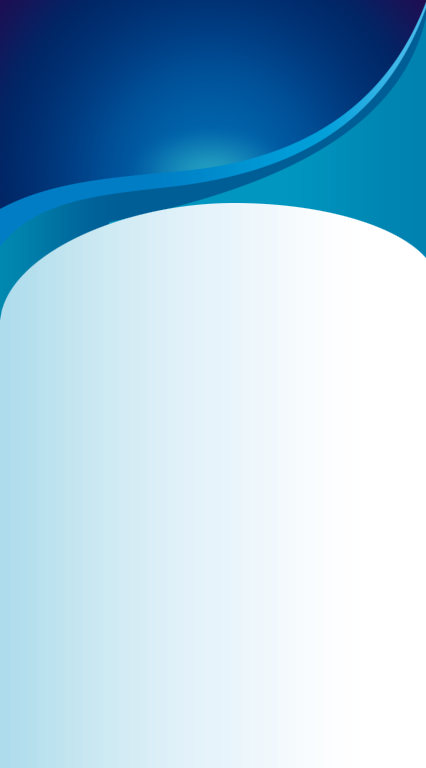
A Shadertoy shader for this background:

```glsl
// Abstract page background: a glowing navy header, two sweeping blue ribbons
// over teal, and a domed pale panel fading to white. Each edge is a cubic
// Bezier solved for height at x, then layers are painted back to front.

// Design grid: 428 wide, 768 tall, y pointing down from the top edge.
const vec2 GRID = vec2(428.0, 768.0);

vec2 bezier(vec2 a, vec2 b, vec2 c, vec2 d, float t) {
    float s = 1.0 - t;
    return s*s*s*a + 3.0*s*s*t*b + 3.0*s*t*t*c + t*t*t*d;
}

// Height of a Bezier whose x increases along the curve, found by bisection.
float curveY(float x, vec2 a, vec2 b, vec2 c, vec2 d) {
    float lo = 0.0, hi = 1.0;
    for (int i = 0; i < 18; i++) {
        float mid = 0.5 * (lo + hi);
        if (bezier(a, b, c, d, mid).x < x) lo = mid; else hi = mid;
    }
    return bezier(a, b, c, d, 0.5 * (lo + hi)).y;
}

// Antialiased coverage of everything below an edge.
float below(float y, float edge) {
    float d = y - edge;
    return clamp(0.5 + d / max(fwidth(d), 1e-4), 0.0, 1.0);
}

vec3 headerColor(vec2 p) {
    vec2 q = p - vec2(212.0, 172.0);
    float r = length(q);
    vec3 col = mix(vec3(0.0, 0.39, 0.67), vec3(0.0, 0.27, 0.55), smoothstep(30.0, 150.0, r));
    col = mix(col, vec3(0.0, 0.15, 0.40), smoothstep(100.0, 225.0, r));
    col = mix(col, vec3(0.12, 0.05, 0.32), smoothstep(200.0, 285.0, r));
    float glow = 1.0 - smoothstep(0.0, 1.0, length(q / vec2(88.0, 50.0)));
    return mix(col, vec3(0.13, 0.61, 0.75), glow);
}

// Horizontal fade in narrow, faintly visible bands.
vec3 panelColor(float x) {
    x = mix(x, (floor(x / 9.3) + 0.5) * 9.3, 0.8);
    vec3 col = mix(vec3(0.67, 0.855, 0.925), vec3(0.79, 0.91, 0.945), smoothstep(-25.0, 115.0, x));
    col = mix(col, vec3(0.89, 0.947, 0.98), smoothstep(70.0, 210.0, x));
    return mix(col, vec3(1.0), smoothstep(170.0, 375.0, x));
}

void mainImage(out vec4 fragColor, in vec2 fragCoord) {
    vec2 uv = fragCoord / iResolution.xy;
    vec2 p = vec2(uv.x, 1.0 - uv.y) * GRID;
    float x = p.x;

    // Edges of the upper ribbon, in two joined spans each
    float ribbonTop = x < 170.0
        ? curveY(x, vec2(0, 209), vec2(50, 182), vec2(110, 178), vec2(170, 172))
        : curveY(x, vec2(170, 172), vec2(290, 164), vec2(385, 115), vec2(428, 2));
    float ribbonMid = x < 170.0
        ? curveY(x, vec2(0, 247), vec2(35, 200), vec2(100, 195), vec2(170, 187))
        : curveY(x, vec2(170, 187), vec2(295, 173), vec2(385, 125), vec2(428, 8));

    // Underside of the dark ribbon and crown of the panel
    float ribbonLow = curveY(x, vec2(110, 222), vec2(270, 190), vec2(400, 135), vec2(428, 18));
    float dome = x < 235.0
        ? curveY(x, vec2(0, 325), vec2(0, 258), vec2(120, 203), vec2(235, 203))
        : curveY(x, vec2(235, 203), vec2(325, 203), vec2(400, 226), vec2(428, 258));

    // Layer colours
    vec3 bright = mix(vec3(0.0, 0.49, 0.77), vec3(0.0, 0.62, 0.85), smoothstep(130.0, 320.0, x));
    bright = mix(bright, vec3(0.27, 0.73, 0.92), smoothstep(310.0, 420.0, x));
    vec3 dark = mix(vec3(0.0, 0.54, 0.69), vec3(0.0, 0.37, 0.59), smoothstep(-15.0, 120.0, x));
    vec3 teal = mix(vec3(0.0, 0.59, 0.75), vec3(0.0, 0.51, 0.69), smoothstep(270.0, 428.0, x));

    // Paint from the header down to the panel
    vec3 col = headerColor(p);
    col = mix(col, bright, below(p.y, ribbonTop));
    col = mix(col, dark, below(p.y, ribbonMid));
    col = mix(col, teal, below(p.y, ribbonLow) * step(110.0, x));
    col = mix(col, panelColor(x), below(p.y, dome));
    fragColor = vec4(col, 1.0);
}
```
